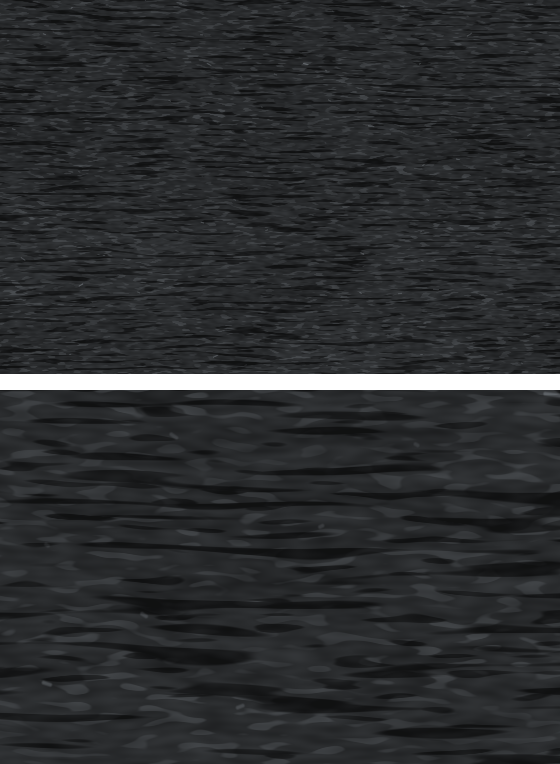
Top: the whole. Bottom: its middle third, enlarged.
This texture is drawn by a WebGL 1 fragment shader. Its source:

```glsl
precision highp float;
// Black-stained wood with fine horizontal grain, in units of canvas height.
// Stretched gradient noise gives the tone, thresholded layers give the thin
// dark pores and pale fibres, and a jittered grid scatters a few bright chips.

uniform vec2 u_resolution;

const vec3 TINT = vec3(0.955, 1.0, 1.045);
const float BASE_TONE = 0.167;
const float PORE_DEPTH = 0.082;
const float FIBRE_LIGHT = 0.074;
const float CHIP_LIGHT = 0.15;
const float CHIP_CELL = 0.085;
const float CHIP_SHARE = 0.30;

// Cells per canvas height, along and across the grain
const vec2 LONG_PORES = vec2(6.5, 98.0);
const vec2 SHORT_PORES = vec2(16.0, 125.0);
const vec2 FIBRES = vec2(32.0, 130.0);
const vec2 BANDS = vec2(7.0, 52.0);
const vec2 FINE_GRAIN = vec2(38.0, 140.0);

vec2 hash2(vec2 p) {
  vec3 q = fract(p.xyx * vec3(0.1031, 0.1030, 0.0973));
  q += dot(q, q.yzx + 33.33);
  return fract((q.xx + q.yz) * q.zy);
}

float cornerSlope(vec2 cell, vec2 offset) {
  float angle = 6.2832 * hash2(cell).x;
  return dot(vec2(cos(angle), sin(angle)), offset);
}

float fade(float t) {
  return t * t * t * (t * (t * 6.0 - 15.0) + 10.0);
}

// One lattice row, slid by a random amount so that no columns line up
float noiseRow(float x, float row, float dy) {
  x += 7.0 * hash2(vec2(row, 3.0)).y;
  float i = floor(x);
  float f = x - i;
  return mix(cornerSlope(vec2(i, row), vec2(f, dy)),
             cornerSlope(vec2(i + 1.0, row), vec2(f - 1.0, dy)), fade(f));
}

// Gradient noise, about -0.7 to 0.7
float noise(vec2 p) {
  float row = floor(p.y);
  float dy = p.y - row;
  return mix(noiseRow(p.x, row, dy),
             noiseRow(p.x, row + 1.0, dy - 1.0), fade(dy));
}

// Grain lines tilt gently and waver
vec2 bendGrain(vec2 p) {
  float tilt = mix(-0.012, 0.028, p.y);
  float waver = 0.012 * noise(p * vec2(2.0, 3.0) + 5.3)
              + 0.005 * noise(p * vec2(8.0, 17.0) + 31.7);
  return vec2(p.x, p.y + tilt * p.x + waver);
}

// Dark slits: long ones joined by shorter ones, denser in some bands
float pores(vec2 g) {
  float density = 0.10 * noise(g * vec2(2.5, 14.0) + 57.4);
  float longSlits = noise(g * LONG_PORES + 17.2) + density;
  float shortSlits = noise(g * SHORT_PORES + 71.6) + density;
  return max(smoothstep(0.18, 0.31, longSlits),
             0.85 * smoothstep(0.25, 0.37, shortSlits));
}

// Short pale fibres, slightly askew and gathered in patches
float fibres(vec2 g) {
  g.y += 0.005 * noise(g * vec2(19.0, 26.0) + 43.1);
  float patches = 0.85 + 0.9 * noise(g * vec2(5.0, 14.0) + 12.8);
  return patches * smoothstep(0.13, 0.30, noise(g * FIBRES + 113.5));
}

// Sparse bright strokes, each kept inside its own cell
float chips(vec2 p) {
  vec2 cell = floor(p / CHIP_CELL);
  vec2 place = hash2(cell + 211.0);
  vec2 kind = hash2(cell + 307.0);
  vec2 d = p - (cell + 0.2 + 0.6 * place) * CHIP_CELL;
  float angle = (kind.y - 0.5) * 1.3;
  d = vec2(cos(angle) * d.x + sin(angle) * d.y,
           cos(angle) * d.y - sin(angle) * d.x);
  float halfLength = mix(0.001, 0.009, place.x * place.y);
  d.x -= clamp(d.x, -halfLength, halfLength);
  float stroke = 1.0 - smoothstep(0.0004, 0.0028, length(d));
  return stroke * step(kind.x, CHIP_SHARE) * mix(0.4, 1.0, place.y);
}

void main() {
  vec2 p = gl_FragCoord.xy / u_resolution.y;
  vec2 g = bendGrain(p);

  // Broad shading, then bands and fine grain
  float tone = BASE_TONE + 0.012 * (0.5 - p.y);
  tone += 0.022 * noise(p * vec2(2.2, 3.5) + 9.4);
  tone += 0.045 * noise(g * BANDS + 151.3);
  tone += 0.050 * noise(g * FINE_GRAIN + 191.9);

  // Pale fibres lie on the raised wood between the pores
  float pore = pores(g);
  tone += FIBRE_LIGHT * fibres(g) * (1.0 - 0.7 * pore);
  tone -= PORE_DEPTH * pore;
  tone += CHIP_LIGHT * chips(p);

  gl_FragColor = vec4(TINT * max(tone, 0.065), 1.0);
}
```
